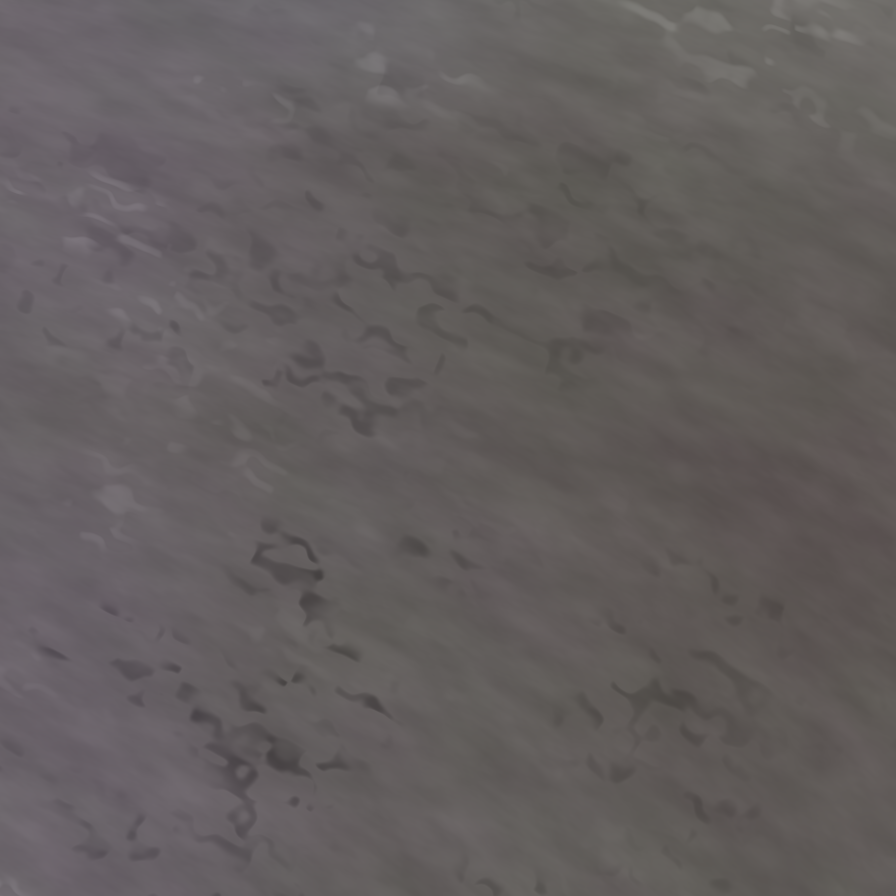
Reproduce this texture procedurally as a WebGL 1 fragment shader.

```glsl
precision highp float;
// Worn, softly blurred stone: a violet-to-brown tint drifts across the canvas,
// overlaid with fine slanted grain from stretched value noise, plus sparse
// dark pits and pale scuffs cut from thresholded noise.

uniform vec2 u_resolution;

const vec3 VIOLET_GRAY = vec3(0.415, 0.390, 0.413);
const vec3 TAUPE       = vec3(0.368, 0.354, 0.340);
const vec3 UMBER       = vec3(0.352, 0.322, 0.315);
const vec3 PALE_SAGE   = vec3(0.440, 0.435, 0.415);
const vec3 BLUE_HAZE   = vec3(0.425, 0.418, 0.445);

float hash(vec2 cell) {
  return fract(sin(dot(cell, vec2(127.1, 311.7))) * 43758.5453);
}

float valueNoise(vec2 p) {
  vec2 cell = floor(p);
  vec2 f = fract(p);
  vec2 w = f * f * f * (f * (f * 6.0 - 15.0) + 10.0);
  float low = mix(hash(cell), hash(cell + vec2(1.0, 0.0)), w.x);
  float high = mix(hash(cell + vec2(0.0, 1.0)), hash(cell + vec2(1.0, 1.0)), w.x);
  return mix(low, high, w.y);
}

// Layered noise; each octave is turned by turn radians to hide the lattice.
float fbm(vec2 p, float turn) {
  float c = cos(turn);
  float s = sin(turn);
  float sum = 0.0;
  float weight = 0.5;
  for (int i = 0; i < 4; i++) {
    sum += weight * valueNoise(p);
    p = mat2(c, s, -s, c) * p * 1.9 + vec2(17.3, 9.1);
    weight *= 0.55;
  }
  return sum;
}

// Soft round patch: 1 at the centre, fading out over the given radii.
float patchMask(vec2 p, vec2 center, vec2 radii) {
  vec2 d = (p - center) / radii;
  return exp(-dot(d, d));
}

// Axes along and across the grain, which falls more steeply lower down.
vec2 grainSpace(vec2 p) {
  float angle = mix(0.58, 0.30, p.y);
  float c = cos(angle);
  float s = sin(angle);
  vec2 d = p - 0.5;
  return vec2(c * d.x - s * d.y, s * d.x + c * d.y);
}

// Small irregular marks, gathered where a coarser noise is high.
float flecks(vec2 q, vec2 frequency, float threshold, vec2 seed) {
  vec2 wobble = vec2(valueNoise(q * 45.0 + seed), valueNoise(q * 45.0 - seed));
  float mark = valueNoise(q * frequency + wobble * 1.3 + seed);
  float cluster = smoothstep(0.40, 0.75, valueNoise(q * vec2(7.0, 11.0) + seed));
  return smoothstep(threshold, 1.0, mark) * cluster;
}

vec3 stoneTint(vec2 p) {
  float drift = fbm(p * 3.0 + 4.0, 0.6) - 0.5;
  float warmth = smoothstep(0.02, 0.72, p.x + 0.12 * (0.5 - p.y) + 0.5 * drift);
  vec3 tint = mix(VIOLET_GRAY, TAUPE, warmth);
  tint = mix(tint, TAUPE, 0.45 * patchMask(p, vec2(0.14, 0.54), vec2(0.20, 0.10)));
  tint = mix(tint, UMBER, 0.85 * patchMask(p, vec2(0.95, 0.42), vec2(0.30, 0.28)));
  tint = mix(tint, BLUE_HAZE, 0.60 * patchMask(p, vec2(0.36, 1.02), vec2(0.25, 0.12)));
  return mix(tint, PALE_SAGE, 0.95 * patchMask(p, vec2(0.96, 1.05), vec2(0.42, 0.18)));
}

void main() {
  vec2 p = gl_FragCoord.xy / u_resolution;
  vec2 q = grainSpace(p);
  vec3 color = stoneTint(p);

  // Grain: broad soft mottling and finer slanted streaks.
  float mottle = fbm(q * vec2(5.0, 11.0) + 31.0, 0.15) - 0.46;
  float streak = fbm(q * vec2(17.0, 46.0) + 7.0, 0.12) - 0.46;
  color += 0.045 * mottle + 0.058 * streak;

  // Faint colour variation between rose and olive.
  float hue = fbm(q * vec2(9.0, 16.0) + 63.0, 0.3) - 0.46;
  color += hue * vec3(0.010, -0.008, 0.012);

  // Pits crowd the lower left; scuffs lie on the left and along the top.
  float pitArea = 0.25 + patchMask(p, vec2(0.30, 0.28), vec2(0.42, 0.36));
  float pits = flecks(q, vec2(34.0, 62.0), 0.58, vec2(11.7, 5.2));
  color -= 0.095 * pits * pitArea * vec3(1.0, 0.98, 0.96);

  float scuffArea = 0.15 + max(1.0 - smoothstep(0.0, 0.45, p.x), smoothstep(0.75, 1.0, p.y));
  float scuffs = flecks(q, vec2(30.0, 75.0), 0.55, vec2(41.3, 23.8));
  color += 0.070 * scuffs * scuffArea * vec3(0.96, 0.98, 1.0);

  gl_FragColor = vec4(color, 1.0);
}
```
